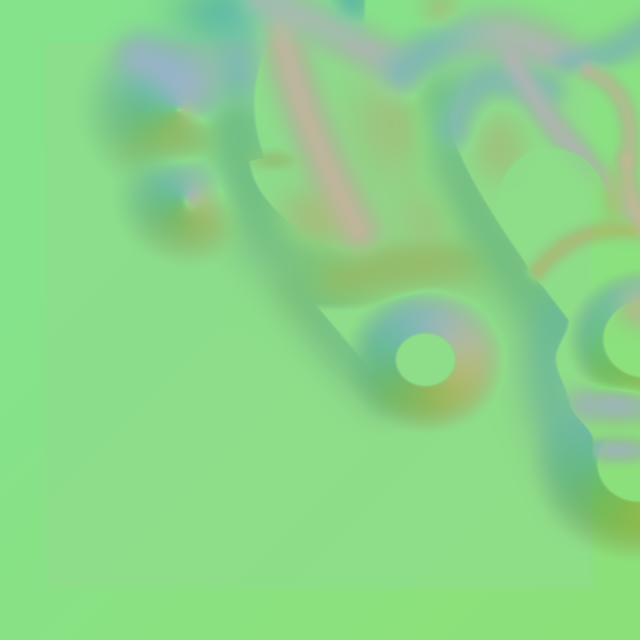
Give the GLSL for this texture map, as a WebGL 1 fragment shader.

```glsl
precision highp float;
// Soft tangent-space relief map: rolling folds, ring hollows and flat plateaus.
// Layers paint a tilt (red and blue offset) over a flat green ground; the
// length of the tilt then darkens green. The canvas is 100 units wide, y down.
uniform vec2 u_resolution;

const vec2 FLAT = vec2(0.0);
const vec2 LAVENDER = vec2(0.07, 0.25);
const vec2 MAUVE = vec2(0.15, 0.17);
const vec2 BLUE = vec2(-0.06, 0.17);
const vec2 TEAL = vec2(-0.15, 0.08);
const vec2 MOSS = vec2(-0.11, -0.03);
const vec2 OLIVE = vec2(0.03, -0.14);
const vec2 SAND = vec2(0.10, -0.07);
const vec2 PINK = vec2(0.22, 0.08);
const vec2 RING_TILT = vec2(0.15, -0.18);
const vec3 GROUND_TOP = vec3(0.52, 0.89, 0.55);
const vec3 GROUND_LOW = vec3(0.55, 0.88, 0.48);
const vec3 PANEL = vec3(0.56, 0.86, 0.55);
const float EDGE = 0.35;

vec2 p;
vec2 tilt = FLAT;

float above(float d) { return smoothstep(-EDGE, EDGE, d); }

void paint(vec2 target, float amount) { tilt = mix(tilt, target, amount); }

void glow(vec2 center, vec2 radius, vec2 target, float amount) {
  vec2 q = (p - center) / radius;
  paint(target, amount * exp(-dot(q, q)));
}

// Soft stroke along a quadratic curve
void ridge(vec2 a, vec2 b, vec2 c, float width, vec2 target, float amount) {
  float nearest = 1e5;
  vec2 last = a;
  for (int i = 1; i <= 12; i++) {
    float t = float(i) / 12.0;
    vec2 next = mix(mix(a, b, t), mix(b, c, t), t);
    vec2 d = next - last, q = p - last;
    q -= d * clamp(dot(q, d) / dot(d, d), 0.0, 1.0);
    nearest = min(nearest, dot(q, q));
    last = next;
  }
  paint(target, amount * exp(-nearest / (width * width)));
}

// Sloping ring with a flat, crisp floor
void ring(vec2 center, float inner, float outer, float amount) {
  vec2 d = (p - center) * vec2(1.0, 1.12);
  float r = length(d);
  float fall = 1.0 - smoothstep(mix(inner, outer, 0.3), outer, r);
  paint(d / max(r, 0.8) * RING_TILT, fall * amount);
  if (inner > 0.0) paint(FLAT, above(inner - r));
}

float bodyEdge(float y) {
  float upper = (y - 16.3) / 10.4, lower = (y - 24.7) / 14.3;
  return mix(39.7 + 2.6 * upper * upper, 39.0 + 13.0 * lower * lower, above(y - 24.9));
}

float lobeEdge(float y) {
  float slope = pow(clamp((y - 19.5) / 30.5, 0.0, 1.0), 1.3);
  return 72.9 - 2.6 * smoothstep(10.0, 19.5, y) + 18.5 * slope
    - 2.0 * smoothstep(50.0, 56.0, y) + 2.4 * smoothstep(56.0, 64.0, y)
    + 3.5 * smoothstep(63.0, 69.0, y);
}

void hollows() {
  ring(vec2(28, 17), 0.0, 17.0, 0.95);
  ridge(vec2(22, 9), vec2(27, 11), vec2(32, 16), 3.5, LAVENDER, 0.75);
  glow(vec2(35, 2), vec2(7, 5), TEAL, 0.95);
  glow(vec2(37, 12), vec2(4, 8), BLUE, 0.85);
  ring(vec2(29.7, 31), 0.0, 13.0, 0.85);
  glow(vec2(28, 22), vec2(6, 4), OLIVE, 0.6);
  glow(vec2(30, 31), vec2(1.3, 1.8), MAUVE, 0.7);
  ridge(vec2(37, 20), vec2(39, 37), vec2(52, 43), 6.0, MOSS, 0.95);
  ridge(vec2(49, 45), vec2(60, 41), vec2(75, 40), 4.5, OLIVE, 0.85);
}

void body() {
  paint(FLAT, above(p.x - bodyEdge(p.y)) * (1.0 - smoothstep(34.0, 40.0, p.y)));
  glow(vec2(43, 25), vec2(3.5, 1.3), OLIVE, 0.6);
  glow(vec2(50, 34), vec2(6, 5), SAND, 0.85);
  glow(vec2(62, 19), vec2(7, 9), SAND, 0.7);
  glow(vec2(68, 34), vec2(6, 5), SAND, 0.55);
  ridge(vec2(44, 5), vec2(47, 19), vec2(56, 36), 3.0, PINK, 0.85);
  glow(vec2(55, 0), vec2(3, 4), TEAL, above(57.0 - p.x));
  glow(vec2(69, 2), vec2(3, 4), SAND, 0.8);
  ridge(vec2(41, 0), vec2(52, 4), vec2(63, 11), 3.0, MAUVE, 0.75);
  ridge(vec2(63, 11), vec2(76, 0), vec2(89, 10), 3.4, mix(BLUE, MAUVE, smoothstep(66.0, 80.0, p.x)), 0.85);
  ridge(vec2(89, 10), vec2(95, 9), vec2(101, 5), 2.5, BLUE, 0.8);
}

void eye() {
  float right = p.x - 47.5 - 0.85 * (p.y - 45.5);
  ridge(vec2(47, 45), vec2(52, 54), vec2(60, 61), 4.0, MOSS, 0.7);
  float under = p.y - 48.0 + 0.014 * (p.x - 53.0) * (p.x - 53.0);
  float reach = 1.0 - smoothstep(8.0, 19.0, distance(p, vec2(55, 52)));
  paint(FLAT, above(right) * smoothstep(-0.8, 0.8, under) * reach);
  ring(vec2(66.5, 56.2), 4.7, 13.5, 0.95);
}

void lobe() {
  ridge(vec2(70, 16), vec2(72, 35), vec2(87, 50), 5.0, MOSS, 0.9);
  ridge(vec2(87, 50), vec2(83, 60), vec2(92, 76), 4.5, TEAL, 0.65);
  ring(vec2(100, 72.5), 6.7, 18.0, 0.95);
  float inside = above(p.x - lobeEdge(p.y));
  paint(FLAT, inside * smoothstep(9.0, 13.0, p.y) * (1.0 - smoothstep(68.0, 70.0, p.y)));
  ridge(vec2(71, 20), vec2(73, 9), vec2(85, 14), 3.0, BLUE, 0.75);
  glow(vec2(78, 23), vec2(4, 5), SAND, 0.65);
  ridge(vec2(80, 9), vec2(85, 20), vec2(101, 35), 1.9, MAUVE, 0.8);
  paint(FLAT, 0.85 * above(8.5 - distance(p, vec2(86.3, 31.5))));
  glow(vec2(96, 31), vec2(2, 4), SAND, 0.7);
  ridge(vec2(84, 42.3), vec2(90, 35), vec2(99, 36), 1.4, SAND, 0.95);
  ridge(vec2(92, 11), vec2(100, 15), vec2(98, 25), 1.4, PINK, 0.65);
  ridge(vec2(98, 25), vec2(98, 31), vec2(101, 36), 1.4, PINK, 0.75);
  ring(vec2(101, 53), 6.8, 13.0, 0.85 * inside);
  glow(vec2(100, 48), vec2(3, 3), PINK, 0.6);
  glow(vec2(96, 63.3), vec2(7, 2.4), LAVENDER, 0.9 * inside);
  glow(vec2(96.5, 70.3), vec2(5, 1.6), LAVENDER, 0.9 * inside);
}

void main() {
  vec2 uv = gl_FragCoord.xy / u_resolution;
  p = 100.0 * vec2(uv.x, 1.0 - uv.y);
  hollows();
  body();
  eye();
  lobe();

  // Ground with a faint square panel
  vec3 color = mix(GROUND_TOP, GROUND_LOW, smoothstep(0.2, 1.9, uv.x + 1.0 - uv.y));
  vec2 border = 42.7 - abs(p - vec2(49.8, 49.2));
  color = mix(color, PANEL, 0.7 * smoothstep(-0.8, 0.8, min(border.x, border.y)));
  color.rb += tilt;
  color.g -= 0.18 * (1.0 - exp(-10.0 * length(tilt)));
  gl_FragColor = vec4(color, 1.0);
}
```
